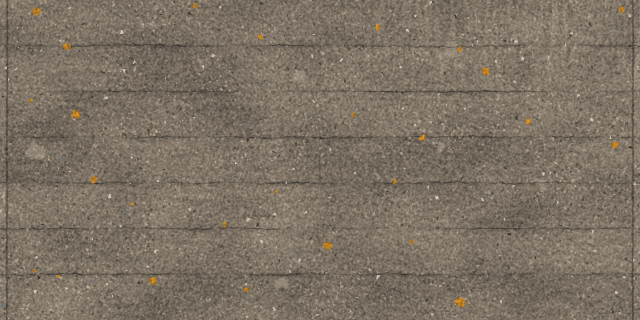
Write a Shadertoy shader that draws this texture.

```glsl
// Weathered board-marked concrete: seven planks, exposed grit, pale scars and orange lichen.

const float BOARDS = 7.0;
const vec3 CONCRETE = vec3(0.502, 0.459, 0.404);
const vec3 SCAR = vec3(0.64, 0.59, 0.52);
const vec3 LICHEN = vec3(0.76, 0.50, 0.10);
const vec3 WHITE_STONE = vec3(0.84, 0.80, 0.74);
const vec3 BLUE_STONE = vec3(0.45, 0.46, 0.46);
const vec3 PIT = vec3(0.20, 0.18, 0.16);

vec3 hash3(vec2 p) {
    vec3 q = fract(p.xyx * vec3(0.1031, 0.1030, 0.0973));
    q += dot(q, q.yxz + 33.33);
    return fract((q.xxy + q.yzz) * q.zyx);
}

float cornerGradient(vec2 cell, vec2 offset) {
    float angle = 6.2832 * hash3(cell).x;
    return dot(vec2(cos(angle), sin(angle)), offset);
}

// Gradient noise, roughly -0.7 to 0.7
float noise(vec2 p) {
    vec2 i = floor(p), f = fract(p);
    vec2 u = f * f * f * (f * (f * 6.0 - 15.0) + 10.0);
    vec2 e = vec2(1.0, 0.0);
    float low = mix(cornerGradient(i, f), cornerGradient(i + e, f - e), u.x);
    float high = mix(cornerGradient(i + e.yx, f - e.yx), cornerGradient(i + 1.0, f - 1.0), u.x);
    return mix(low, high, u.y);
}

float fbm(vec2 p) {
    float sum = 0.0, amp = 1.0;
    for (int i = 0; i < 4; i++) {
        sum += amp * noise(p);
        p = p * 2.03 + 17.3;
        amp *= 0.55;
    }
    return sum;
}

vec2 rotate(vec2 p, float a) {
    return mat2(cos(a), sin(a), -sin(a), cos(a)) * p;
}

vec2 warp(vec2 p, float freq, float amount) {
    return p + amount * vec2(noise(p * freq + 5.0), noise(p * freq + 60.0));
}

// Coverage of round spots, at most one per grid cell; radius is in cell units
float spots(vec2 p, float cells, float density, vec2 radius, float seed, float px) {
    vec2 g = p * cells, id = floor(g) + seed;
    vec3 place = hash3(id), kind = hash3(id + 57.0);
    float r = mix(radius.x, radius.y, kind.y * kind.y);
    float d = length(fract(g) - mix(vec2(r), vec2(1.0 - r), place.xy)) - r;
    float aa = px * cells * 0.7;
    return (1.0 - smoothstep(-aa, aa, d)) * step(kind.x, density);
}

float line(float d, float halfWidth, float px) {
    return 1.0 - smoothstep(halfWidth - px * 0.5, halfWidth + px, abs(d));
}

// Brightness offset from stains, plank tone and formwork streaks
float broadTone(vec2 p, vec2 board) {
    float tone = 0.035 * (hash3(board + 4.0).x - 0.5);
    tone += 0.085 * fbm(p * vec2(3.0, 5.0)) + 0.04 * noise(p * vec2(9.0, 60.0));
    // Paler vertical runs on the upper right
    float wash = smoothstep(0.95, 1.3, p.x) * smoothstep(0.68, 0.8, p.y);
    return tone + wash * (0.02 + 0.08 * noise(p * vec2(70.0, 7.0)));
}

// Grain of the cement, then stones and hollows on turned grids
float grainTone(vec2 p, float px) {
    vec2 a = rotate(p, 0.5), b = rotate(p, 1.1), c = warp(p, 110.0, 0.006);
    float grit = clamp(0.8 + 0.8 * noise(p * 6.0 + 31.0), 0.4, 1.3);
    float tone = 0.15 * noise(a * 128.0) + 0.085 * noise(b * 61.0 + 9.0);
    tone += 0.15 * grit * spots(rotate(c, 0.3), 80.0, 0.36, vec2(0.12, 0.34), 303.0, px);
    tone += 0.12 * grit * spots(rotate(c, 0.9), 47.0, 0.25, vec2(0.09, 0.22), 460.0, px);
    return tone - 0.11 * grit * spots(rotate(c, 0.6), 68.0, 0.36, vec2(0.12, 0.34), 240.0, px);
}

// Darkness of plank seams, staggered butt joints and the two end joints
float seams(vec2 p, float row, float width, float px) {
    float wobble = 0.005 * noise(p * vec2(9.0, 3.0)) + 0.005 * noise(p * 45.0);
    float level = p.y * BOARDS;
    float nearest = floor(level + 0.5);
    float inner = step(0.5, nearest) * step(nearest, BOARDS - 0.5);
    float wear = 0.5 + 0.9 * noise(vec2(p.x * 5.0, nearest * 7.3)) + 0.6 * noise(p * 38.0);
    float d = (level - nearest) / BOARDS + wobble;
    float crack = line(d, 0.001, px) + 0.3 * line(d + 0.003, 0.004, 3.0 * px);
    float dark = inner * clamp(wear, 0.1, 1.0) * crack;
    float hasJoint = step(2.5, row) * mod(row, 2.0);
    dark = max(dark, 0.4 * hasJoint * line(p.x - 0.5 * width + 0.4 * wobble, 0.001, px));
    float edge = min(p.x, width - p.x) - 0.022 + 0.5 * wobble;
    return max(dark, 0.75 * line(edge, 0.002, px));
}

void mainImage(out vec4 fragColor, in vec2 fragCoord) {
    float px = 1.0 / iResolution.y;
    vec2 p = fragCoord * px;
    float width = iResolution.x * px;
    float row = floor(p.y * BOARDS);
    vec2 board = vec2(step(0.5 * width, p.x), row);

    // Cement, paler along both end strips
    float grain = grainTone(p, px);
    float strip = 1.0 - smoothstep(0.014, 0.02, min(p.x, width - p.x));
    float tone = broadTone(p, board) + grain + 0.03 * strip - 0.012;
    vec3 color = CONCRETE * (1.0 + 2.0 * max(tone, -0.17));

    // Ragged pale scars
    float scar = spots(warp(p, 32.0, 0.02), 3.0, 0.5, vec2(0.05, 0.11), 211.0, 2.0 * px);
    color = mix(color, SCAR + 0.5 * grain, 0.65 * scar);

    // Seams, then scattered stones and holes
    color *= 1.0 - 0.4 * seams(p, row, width, px);
    vec2 chipped = warp(p, 90.0, 0.007);
    color = mix(color, BLUE_STONE, 0.7 * spots(chipped, 19.0, 0.12, vec2(0.06, 0.14), 77.0, px));
    color = mix(color, PIT, 0.8 * spots(chipped, 29.0, 0.16, vec2(0.04, 0.12), 305.0, px));
    color = mix(color, WHITE_STONE, 0.9 * spots(chipped, 25.0, 0.16, vec2(0.04, 0.13), 420.0, px));

    // Lichen with lobed edges and mottled colour
    float lichen = spots(warp(p, 75.0, 0.008), 6.0, 0.36, vec2(0.03, 0.095), 530.0, px);
    color = mix(color, LICHEN * (1.0 + 0.5 * noise(p * 110.0)), 0.88 * lichen);

    fragColor = vec4(clamp(color, 0.0, 1.0), 1.0);
}
```
